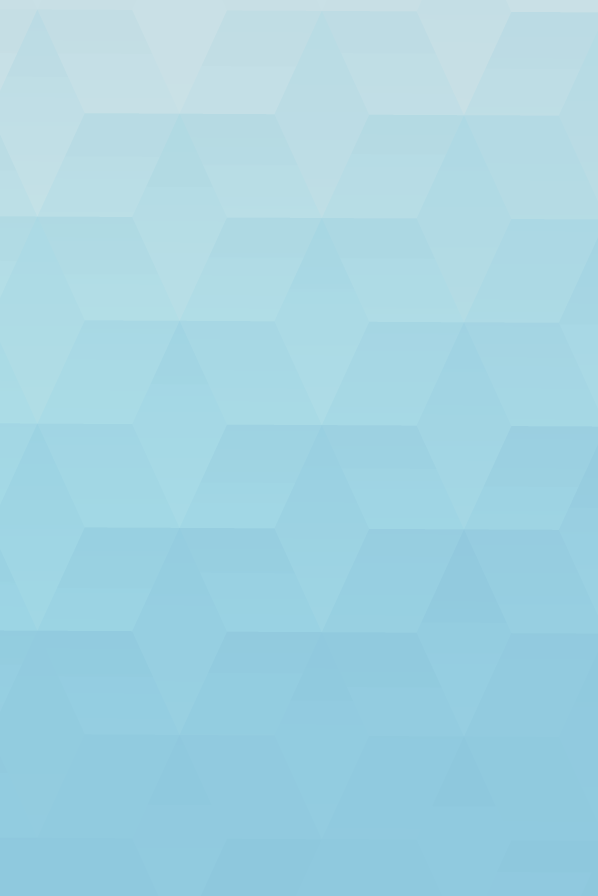
Give the GLSL for this background, as a Shadertoy shader.

```glsl
// Pale blue rhombus tiling whose facets fade from misty white down to sky blue.

const vec2  TILE_ORIGIN   = vec2(0.0625, 0.0103);  // first diamond apex, y measured down
const float TILE_PERIOD   = 0.4756;   // distance between diamonds in a row
const float ROW_HEIGHT    = 0.11556;
const float ROW_TILT      = 0.0035;   // slight slope of the horizontal edges
const float DIAMOND_SLOPE = -0.33;    // reversed gradient inside tall diamonds
const float RHOMBUS_SLOPE = -0.18;    // reversed gradient inside leaning rhombi
const float SIDE_SHIFT    = 0.10;     // the right side is deeper blue
const float FACET_JITTER  = 0.015;
const float BAND_STEP     = 0.006;    // faint seam across some facets
const vec3  FACET_TINT    = vec3(-0.002, 0.018, 0.008);
const int   SAMPLES       = 3;        // antialiasing grid size

const int  STOPS = 9;
const vec3 SKY[STOPS] = vec3[STOPS](
    vec3(0.784, 0.876, 0.898), vec3(0.736, 0.863, 0.896),
    vec3(0.698, 0.857, 0.894), vec3(0.664, 0.850, 0.896),
    vec3(0.633, 0.836, 0.892), vec3(0.600, 0.817, 0.884),
    vec3(0.575, 0.799, 0.876), vec3(0.567, 0.793, 0.873),
    vec3(0.560, 0.787, 0.871));

float hash(vec2 p) {
    vec3 q = fract(p.xyx * vec3(0.1031, 0.1030, 0.0973));
    q += dot(q, q.yzx + 33.33);
    return fract((q.x + q.y) * q.z);
}

// Vertical gradient, depth 0 at the top and 1 at the bottom
vec3 skyColor(float depth) {
    float s = clamp(depth, 0.0, 1.0) * float(STOPS - 1);
    int i = min(int(s), STOPS - 2);
    return mix(SKY[i], SKY[i + 1], s - float(i));
}

// Facet identity: x = column, y = centre row, z = half height in rows
vec3 findFacet(vec2 grid) {
    float row = floor(grid.y);
    float v = grid.y - row;
    float u = grid.x - 3.0 * row;
    float cell = floor((u + v) / 6.0);
    float w = u - 6.0 * cell;
    float column = 6.0 * cell + 3.0 * row;

    if (w < v)       return vec3(column, row + 1.0, 1.0);        // diamond, upper half
    if (w < 2.0 + v) return vec3(column + 1.5, row + 0.5, 0.5);  // right-leaning rhombus
    if (w < 4.0 - v) return vec3(column + 3.0, row, 1.0);        // diamond, lower half
    return vec3(column + 4.5, row + 0.5, 0.5);                   // left-leaning rhombus
}

vec3 shade(vec2 p) {
    // Six columns span one tile period
    vec2 grid = vec2((p.x - TILE_ORIGIN.x) * 6.0 / TILE_PERIOD,
                     (p.y - TILE_ORIGIN.y - ROW_TILT * p.x) / ROW_HEIGHT);
    vec3 facet = findFacet(grid);
    float offset = grid.y - facet.y;
    float centreX = TILE_ORIGIN.x + facet.x * TILE_PERIOD / 6.0;
    float noise = hash(facet.xy + 17.0);

    // Each facet samples the gradient upside down about its centre
    float slope = facet.z > 0.75 ? DIAMOND_SLOPE : RHOMBUS_SLOPE;
    float depth = TILE_ORIGIN.y + (facet.y + slope * offset) * ROW_HEIGHT;
    depth += SIDE_SHIFT * (centreX - 0.5) + FACET_JITTER * (noise - 0.5);
    vec3 color = skyColor(depth);

    // Greener lower tips, strongest at mid height and on the left
    float middle = smoothstep(0.0, 0.35, p.y) * (1.0 - smoothstep(0.6, 0.85, p.y));
    color += FACET_TINT * middle * (0.3 * offset / facet.z + 0.4 - 0.6 * centreX);

    // Faint horizontal seam on a random half of the facets
    float seam = step(mix(-0.4, 0.2, hash(facet.yx + 5.0)), offset / facet.z);
    return color + BAND_STEP * step(0.5, noise) * (seam - 0.5);
}

void mainImage(out vec4 fragColor, in vec2 fragCoord) {
    vec3 sum = vec3(0.0);
    for (int j = 0; j < SAMPLES; j++)
    for (int i = 0; i < SAMPLES; i++) {
        vec2 jitter = (vec2(i, j) + 0.5) / float(SAMPLES) - 0.5;
        vec2 p = (fragCoord + jitter) / iResolution.xy;
        sum += shade(vec2(p.x, 1.0 - p.y));
    }
    fragColor = vec4(sum / float(SAMPLES * SAMPLES), 1.0);
}
```
